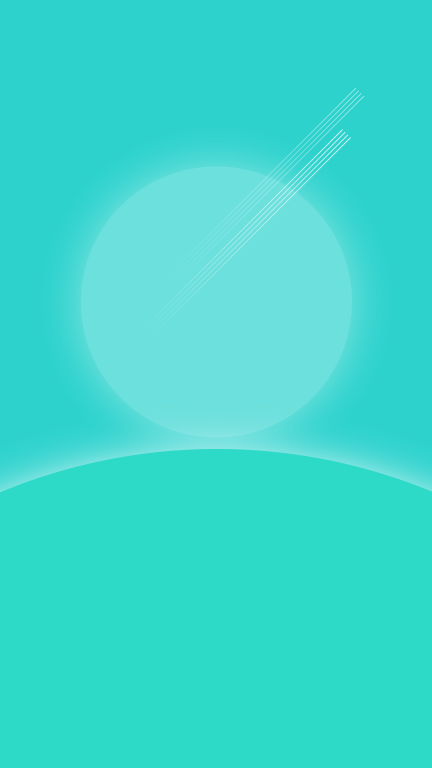
Reproduce this background procedurally as a Shadertoy shader.

```glsl
// A pale glowing moon over a rounded teal hill, crossed by two diagonal meteor trails.

// Lengths are in canvas widths, origin at the lower left.
const vec3 SKY_COLOR  = vec3(0.178, 0.824, 0.804);
const vec3 HILL_COLOR = vec3(0.178, 0.855, 0.785);
const vec3 LIGHT      = vec3(1.0);

const vec2  MOON_CENTER     = vec2(0.501, 1.0787);
const float MOON_RADIUS     = 0.3137;
const float MOON_OPACITY    = 0.30;
const float MOON_GLOW       = 0.21;
const float MOON_GLOW_WIDTH = 0.11;

const vec2  HILL_CENTER     = vec2(0.502, -0.567);
const float HILL_RADIUS     = 1.3055;
const float HILL_GLOW       = 0.36;
const float HILL_GLOW_WIDTH = 0.13;

const int   TRAIL_LINES      = 4;
const float TRAIL_SPACING    = 0.01235;
const float TRAIL_HALF_WIDTH = 0.0009;

float circleDistance(vec2 p, vec2 center, float radius) {
    return length(p - center) - radius;
}

// Smooth coverage of the inside of a distance field.
float inside(float d, float px) {
    return clamp(0.5 - d / px, 0.0, 1.0);
}

// Light that fades out from an edge over the given width.
float glow(float d, float width, float power) {
    return pow(clamp(1.0 - d / width, 0.0, 1.0), power);
}

// Parallel 45 degree lines; across = x - y, along = x + y.
float meteorTrail(vec2 p, float firstAcross, float tail, float head, float px) {
    float across = p.x - p.y;
    float along = p.x + p.y;
    float fade = clamp((along - tail) / (head - tail), 0.0, 1.0);
    float cut = inside((along - head) * 0.7071, px);
    float thinLimit = min(1.0, 2.0 * TRAIL_HALF_WIDTH / px);
    float lines = 0.0;
    for (int i = 0; i < TRAIL_LINES; i++) {
        float d = abs(across - firstAcross - float(i) * TRAIL_SPACING) * 0.7071;
        float coverage = (TRAIL_HALF_WIDTH + 0.5 * px - d) / px;
        lines = max(lines, clamp(coverage, 0.0, thinLimit));
    }
    return lines * fade * cut;
}

void mainImage(out vec4 fragColor, in vec2 fragCoord) {
    vec2 p = fragCoord / iResolution.x;
    float px = 1.0 / iResolution.x;
    float moon = circleDistance(p, MOON_CENTER, MOON_RADIUS);
    float hill = circleDistance(p, HILL_CENTER, HILL_RADIUS);

    // Sky with the moon and its halo
    float halo = MOON_GLOW * glow(max(moon, 0.0), MOON_GLOW_WIDTH, 2.0);
    vec3 color = mix(SKY_COLOR, LIGHT, mix(halo, MOON_OPACITY, inside(moon, px)));

    // Light along the horizon
    color = mix(color, LIGHT, HILL_GLOW * glow(max(hill, 0.0), HILL_GLOW_WIDTH, 3.0));

    // Meteor trails: a faint upper one and a bright lower one
    color = mix(color, LIGHT, 0.60 * meteorTrail(p, -0.750, 1.50, 2.398, px));
    color = mix(color, LIGHT, 0.95 * meteorTrail(p, -0.685, 1.34, 2.271, px));

    // Hill in front
    color = mix(color, HILL_COLOR, inside(hill, px));
    fragColor = vec4(color, 1.0);
}
```
